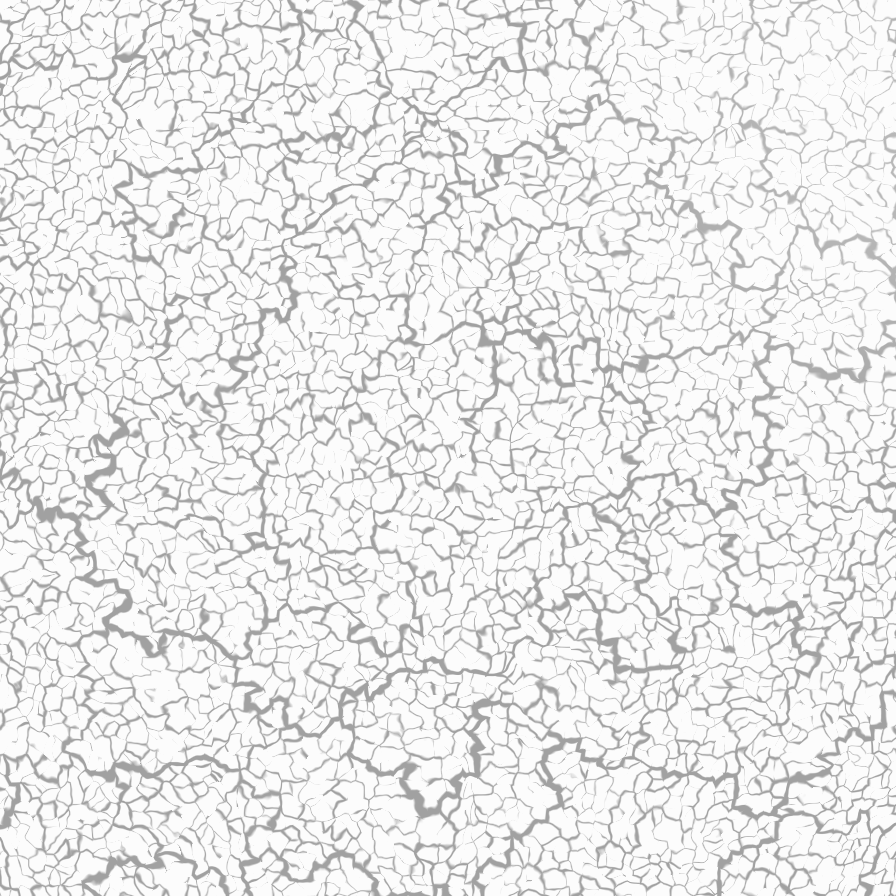
This texture is drawn by a WebGL 2 fragment shader. Its source:

```glsl
#version 300 es
precision highp float;
// Crackled dry surface: grey cracks of many widths on a near-white ground.
// Small Voronoi cells are grouped into plates and slabs; each cell edge gets
// its width from the largest group it separates, and noise makes it ragged.

uniform vec2 u_resolution;
out vec4 fragColor;

float hash(vec2 p) {
    return fract(sin(dot(p, vec2(127.1, 311.7))) * 43758.5453);
}

float noise(vec2 p) {
    vec2 i = floor(p), f = fract(p);
    f = f * f * (3.0 - 2.0 * f);
    return mix(mix(hash(i), hash(i + vec2(1, 0)), f.x),
               mix(hash(i + vec2(0, 1)), hash(i + vec2(1, 1)), f.x), f.y);
}

vec2 noise2(vec2 p) {
    return vec2(noise(p), noise(p + 57.3)) - 0.5;
}

// Scattered centre of a cell, on a grid of n cells per canvas side
vec2 site(vec2 cell, float n) {
    vec2 seed = cell + n * 1.37;
    return (cell + 0.04 + 0.92 * vec2(hash(seed), hash(seed + 19.19))) / n;
}

// Index of the cell whose centre lies closest to p
vec2 nearestCell(vec2 p, float n) {
    vec2 base = floor(p * n), best = base;
    float bestDist = 1e9;
    for (int y = -1; y <= 1; y++)
    for (int x = -1; x <= 1; x++) {
        vec2 cell = base + vec2(x, y);
        vec2 d = site(cell, n) - p;
        if (dot(d, d) < bestDist) {
            bestDist = dot(d, d);
            best = cell;
        }
    }
    return best;
}

// Half width of the crack between two small cells; negative where it closes
float crackWidth(vec2 cellA, vec2 cellB, vec2 p) {
    vec2 plateA = nearestCell(site(cellA, 66.0), 28.0);
    vec2 plateB = nearestCell(site(cellB, 66.0), 28.0);
    float ragged = noise(p * 110.0) - 0.5;
    if (plateA == plateB)
        return mix(-0.0024, 0.0015, hash(cellA + cellB)) + 0.0022 * ragged;

    float width = mix(0.0003, 0.0016, hash(plateA + plateB)) + 0.0007 * ragged;
    vec2 slabA = nearestCell(site(plateA, 28.0), 7.0);
    vec2 slabB = nearestCell(site(plateB, 28.0), 7.0);
    if (slabA != slabB) {
        float opening = hash(slabA + slabB) * mix(1.3, 0.6, p.y);
        width += 0.0004 + 0.0018 * opening * (0.5 + noise(p * 9.0));
    }
    return width;
}

void main() {
    vec2 p = gl_FragCoord.xy / min(u_resolution.x, u_resolution.y);

    // Denser cracking toward the upper left and lower right corners
    float diagonal = p.x - p.y;
    vec2 q = p + vec2(1, -1) * 0.05 * pow(abs(diagonal), 5.0) * sign(diagonal);

    // Jagged crack outlines
    q += 0.020 * noise2(p * 14.0) + 0.009 * noise2(p * 62.0)
       + 0.0036 * noise2(p * 150.0);

    // Thinner, paler cracks toward the upper right
    float fade = 1.0 - smoothstep(0.05, 0.5, distance(p, vec2(1.0, 0.86)));
    float soft = max(0.0013, 0.6 / min(u_resolution.x, u_resolution.y));

    vec2 cell = nearestCell(q, 66.0);
    vec2 centre = site(cell, 66.0);
    float ink = 0.0;
    for (int y = -2; y <= 2; y++)
    for (int x = -2; x <= 2; x++) {
        if (x == 0 && y == 0) continue;
        vec2 other = cell + vec2(x, y);
        vec2 otherCentre = site(other, 66.0);
        float d = dot(0.5 * (centre + otherCentre) - q,
                      normalize(otherCentre - centre));
        if (d > 0.006) continue;
        float width = crackWidth(cell, other, p) - 0.0005 * fade;
        ink = max(ink, 1.0 - smoothstep(width - soft, width + soft, d));
    }

    float grey = mix(0.988, mix(0.63, 0.72, fade), ink);
    fragColor = vec4(vec3(grey), 1.0);
}
```
